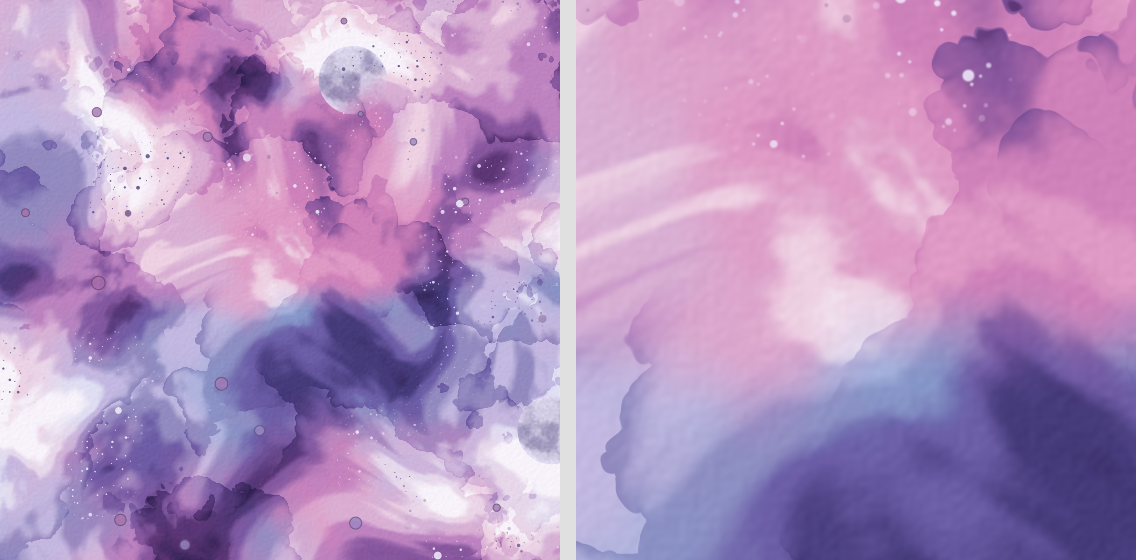
Left: the whole. Right: its middle third, enlarged.
A WebGL 1 fragment shader for this background:

```glsl
precision highp float;
// Violet watercolour sky: layered washes with lobed edges, moons, stars and ink drops.
uniform vec2 u_resolution;

float hash(vec2 p) {
  return fract(sin(dot(p, vec2(127.1, 311.7))) * 43758.5453);
}

float noise(vec2 p) {
  vec2 i = floor(p), f = fract(p);
  f = f * f * (3.0 - 2.0 * f);
  return mix(mix(hash(i), hash(i + vec2(1, 0)), f.x),
             mix(hash(i + vec2(0, 1)), hash(i + vec2(1, 1)), f.x), f.y);
}

float fbm(vec2 p) {
  float sum = 0.0, amp = 0.52;
  for (int i = 0; i < 5; i++) {
    sum += amp * noise(p);
    p = mat2(1.6, 1.2, -1.2, 1.6) * p + 7.3;
    amp *= 0.48;
  }
  return sum;
}

// Rounded bulges split by sharp creases, like the rim of drying paint.
float lobes(vec2 p) {
  float sum = 0.0, amp = 0.5;
  for (int i = 0; i < 4; i++) {
    sum += amp * abs(2.0 * noise(p) - 1.0);
    p = mat2(1.6, 1.2, -1.2, 1.6) * p + 3.1;
    amp *= 0.5;
  }
  return sum;
}

// Soft lightness of the wet paint, before the dried layers darken it.
float wetTone(vec2 p) {
  vec2 q = mat2(0.8, 0.6, -0.6, 0.8) * p;
  vec2 bend = vec2(noise(q * 5.0 + 5.2), noise(q * 5.0 + 19.7)) - 0.5;
  return 0.77 + 2.6 * (fbm(q * 4.8 + 1.1 * bend + 2.6) - 0.487);
}

// Darkening by dried layers: crisp outside, fading inward.
float driedLayers(vec2 p) {
  float dark = 0.0;
  for (int i = 0; i < 5; i++) {
    vec2 q = mat2(0.8, 0.6, -0.6, 0.8) * p + float(i) * vec2(3.7, 8.1);
    float depth = noise(q * 4.8) - 0.55 + 0.38 * (lobes(q * 12.0) - 0.25);
    float inside = smoothstep(-0.006, 0.006, depth);
    float presence = smoothstep(0.35, 0.65, noise(q * 4.0 + 40.0));
    float body = 0.21 * exp(-4.0 * max(depth, 0.0));
    float rim = 0.06 * exp(-70.0 * abs(depth));
    dark += presence * inside * (body + rim);
  }
  return dark;
}

vec3 pigment(float t, float warm) {
  vec3 c = mix(vec3(0.19, 0.13, 0.32), mix(vec3(0.27, 0.23, 0.48), vec3(0.36, 0.21, 0.46), warm),
               smoothstep(-0.25, 0.0, t));
  c = mix(c, mix(vec3(0.42, 0.36, 0.65), vec3(0.53, 0.34, 0.62), warm), smoothstep(0.04, 0.2, t));
  c = mix(c, mix(vec3(0.57, 0.54, 0.75), vec3(0.74, 0.51, 0.75), warm), smoothstep(0.24, 0.42, t));
  c = mix(c, mix(vec3(0.76, 0.72, 0.88), vec3(0.85, 0.69, 0.83), warm), smoothstep(0.5, 0.66, t));
  c = mix(c, mix(vec3(0.87, 0.87, 0.95), vec3(0.93, 0.82, 0.89), warm), smoothstep(0.74, 0.88, t));
  return mix(c, vec3(0.97, 0.95, 0.98), smoothstep(0.95, 1.15, t));
}

// One random spot per grid cell: centre, distance to it, random value.
vec4 spot(vec2 p, float cells, float seed) {
  vec2 c = floor(p * cells);
  vec2 jitter = vec2(hash(c + seed), hash(c + seed + 17.3));
  vec2 centre = (c + 0.16 + 0.68 * jitter) / cells;
  return vec4(centre, length(p - centre), hash(c + seed + 41.7));
}

float disc(float d, float r) {
  return 1.0 - smoothstep(r - 0.001, r + 0.001, d);
}

void main() {
  vec2 p = gl_FragCoord.xy / min(u_resolution.x, u_resolution.y);

  // Washes with rose and teal blooms
  float t = wetTone(p) - driedLayers(p);
  float warm = smoothstep(0.38, 0.60, fbm(p * 3.0 + 31.0));
  vec3 col = pigment(t, warm);
  float mid = smoothstep(0.15, 0.4, t) * (1.0 - smoothstep(0.7, 0.95, t));
  float bloom = smoothstep(0.52, 0.72, fbm(p * 3.6 + 53.0));
  vec3 tint = mix(vec3(0.47, 0.64, 0.82), vec3(0.90, 0.50, 0.70), warm);
  col = mix(col, tint, 0.45 * bloom * mid);

  // Mottled moons, partly sunk into the paint
  for (int i = 0; i < 2; i++) {
    vec2 m = p - vec2(0.63, 0.857) - float(i) * vec2(0.355, -0.625);
    float d = length(m);
    float crater = fbm(m * 38.0 + 9.0);
    vec3 rock = mix(vec3(0.60, 0.57, 0.72), vec3(0.82, 0.80, 0.89), smoothstep(0.3, 0.62, crater));
    rock += 0.08 * (noise(m * 260.0) - 0.5) + 0.06 * smoothstep(0.05, 0.062, d);
    float sunk = smoothstep(0.0, 0.07, m.x - m.y - 0.01) * (1.0 - float(i));
    col = mix(col, rock, 0.9 * disc(d, 0.061) * (1.0 - 0.8 * sunk));
  }

  // Tinted discs with thin rims
  vec4 s = spot(p, 7.0, 3.0);
  float r = 0.005 + 0.008 * s.w;
  float shown = step(0.62, fract(s.w * 13.0));
  vec3 fill = mix(vec3(0.60, 0.54, 0.78), vec3(0.66, 0.42, 0.66), fract(s.w * 5.0));
  fill *= 1.0 - 0.35 * smoothstep(r - 0.003, r - 0.001, s.z);
  col = mix(col, fill, 0.8 * shown * disc(s.z, r));

  // Ink drops over pale paint, stars over dark paint
  for (int i = 0; i < 3; i++) {
    float k = float(i), cells = 20.0 + 26.0 * k;
    s = spot(p, cells, 60.0 + 9.0 * k);
    float tone = wetTone(s.xy);
    r = 0.0006 + (0.015 + 0.12 * pow(s.w, 5.0)) / cells;
    shown = step(0.6, fract(s.w * 7.0));
    float cluster = smoothstep(0.52, 0.68, noise(s.xy * 6.0 + 11.0));
    vec3 ink = mix(vec3(0.23, 0.26, 0.52), vec3(0.38, 0.20, 0.42), fract(s.w * 23.0));
    col = mix(col, ink, 0.8 * shown * cluster * smoothstep(0.8, 1.0, tone) * disc(s.z, r));
    cluster = smoothstep(0.42, 0.62, noise(s.xy * 6.0 + 27.0));
    float night = 1.0 - smoothstep(0.5, 0.75, tone);
    col = mix(col, vec3(0.95, 0.93, 0.99), 0.85 * shown * cluster * night * disc(s.z, r));
  }

  // Paper grain
  col += 0.022 * (noise(p * 240.0) - noise(p * 240.0 + vec2(0.6, -0.6)));
  gl_FragColor = vec4(clamp(col, 0.0, 1.0), 1.0);
}
```
